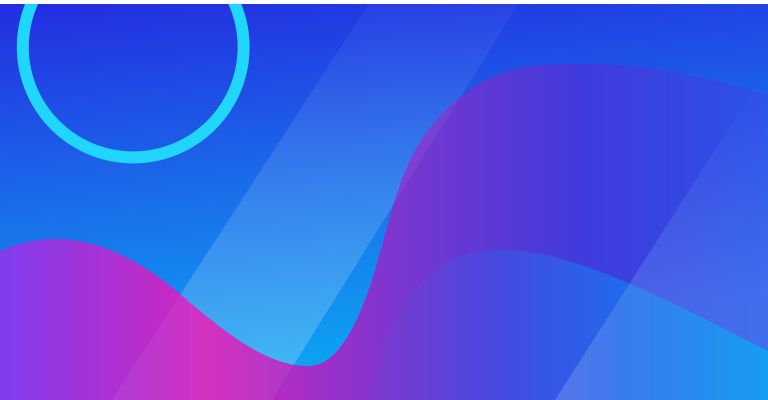
A WebGL 2 fragment shader for this background:

```glsl
#version 300 es
precision highp float;
// Blue gradient backdrop with slanted light beams, a cyan ring and two
// layered waves. Wave tops are cubic Hermite arcs; every shape is a signed
// distance (positive inside) turned into smooth coverage.

uniform vec2 u_resolution;
out vec4 outColor;

// Antialiased coverage of a signed field
float cover(float d) {
  return clamp(0.5 + d / max(length(vec2(dFdx(d), dFdy(d))), 1e-5), 0.0, 1.0);
}

// Linear 0..1 ramp between two positions
float ramp(float a, float b, float x) {
  return clamp((x - a) / (b - a), 0.0, 1.0);
}

// Cubic arc between two knots, each given as (x, height, slope)
float arc(float x, vec3 a, vec3 b) {
  float w = b.x - a.x;
  float t = ramp(a.x, b.x, x);
  float s = 1.0 - t;
  return a.y * s * s * (1.0 + 2.0 * t) + b.y * t * t * (3.0 - 2.0 * t)
       + w * t * s * (a.z * s - b.z * t);
}

// Tall wave: small hill, valley, steep climb, broad crest
float tallWave(float x) {
  vec3 hill = vec3(0.1375, 0.4025, 0.0);
  vec3 descent = vec3(0.45, 0.265, -0.85);
  vec3 valley = vec3(0.77, 0.085, 0.0);
  vec3 climb = vec3(0.96, 0.405, 3.9);
  vec3 shoulder = vec3(1.065, 0.6675, 1.32);
  vec3 crest = vec3(1.4875, 0.84, 0.0);
  if (x < hill.x) return arc(x, vec3(0.0, 0.3725, 0.44), hill);
  if (x < descent.x) return arc(x, hill, descent);
  if (x < valley.x) return arc(x, descent, valley);
  if (x < climb.x) return arc(x, valley, climb);
  if (x < shoulder.x) return arc(x, climb, shoulder);
  if (x < crest.x) return arc(x, shoulder, crest);
  return arc(x, crest, vec3(1.92, 0.7625, -0.29));
}

// Low wave: rises from the bottom edge and sinks to the right
float lowWave(float x) {
  vec3 rise = vec3(0.9875, 0.2, 1.75);
  vec3 crest = vec3(1.255, 0.375, 0.0);
  vec3 fall = vec3(1.57, 0.2925, -0.42);
  if (x < rise.x) return arc(x, vec3(0.925, 0.0, 5.0), rise);
  if (x < crest.x) return arc(x, rise, crest);
  if (x < fall.x) return arc(x, crest, fall);
  return arc(x, fall, vec3(1.92, 0.1225, -0.5));
}

vec3 skyColor(vec2 p) {
  float t = 0.9 * (1.0 - p.y) + 0.09 * p.x;
  vec3 c = mix(vec3(0.14, 0.17, 0.88), vec3(0.10, 0.44, 0.92), ramp(0.0, 0.5, t));
  return mix(c, vec3(0.05, 0.63, 0.95), ramp(0.5, 0.88, t));
}

vec3 tallColor(float x) {
  vec3 c = mix(vec3(0.50, 0.24, 0.93), vec3(0.82, 0.15, 0.74), ramp(0.0, 0.52, x));
  c = mix(c, vec3(0.49, 0.21, 0.81), ramp(0.52, 0.98, x));
  c = mix(c, vec3(0.25, 0.23, 0.86), ramp(0.98, 1.45, x));
  return mix(c, vec3(0.17, 0.32, 0.91), ramp(1.45, 1.92, x));
}

vec3 lowColor(float x) {
  vec3 c = mix(vec3(0.50, 0.22, 0.81), vec3(0.27, 0.29, 0.88), ramp(0.93, 1.25, x));
  c = mix(c, vec3(0.13, 0.41, 0.92), ramp(1.25, 1.55, x));
  return mix(c, vec3(0.08, 0.62, 0.95), ramp(1.55, 1.92, x));
}

void main() {
  // Height spans 0..1, width spans 0..1.92
  vec2 p = gl_FragCoord.xy / u_resolution * vec2(1.92, 1.0);

  // Shape coverage
  float tall = cover(tallWave(p.x) - p.y);
  float low = cover(lowWave(p.x) - p.y);
  float ring = cover(0.015 - abs(length(p - vec2(0.333, 0.8825)) - 0.276));
  float beam = cover(p.x - 0.28 - 0.648 * p.y) * cover(0.68 + 0.622 * p.y - p.x);
  float rightBeam = cover(p.x - 1.3875 - 0.64 * p.y);

  // Backdrop, beam and ring
  vec3 color = skyColor(p);
  color = mix(color, vec3(1.0), beam * (0.03 + 0.2 * (1.0 - p.y)));
  color = mix(color, vec3(0.13, 0.84, 0.99), ring);

  // Tall wave, faintly lit by both beams
  vec3 tallLit = mix(tallColor(p.x), vec3(1.0), 0.05 * beam);
  float glow = 0.26 * ramp(0.78, 0.25, p.y);
  tallLit = mix(tallLit, vec3(0.5, 0.75, 1.0), rightBeam * glow);
  color = mix(color, tallLit, tall);

  // Low wave, its beam fading toward the right
  vec3 lowLit = mix(lowColor(p.x), vec3(1.0), 0.17 * rightBeam * ramp(1.92, 1.4, p.x));
  color = mix(color, lowLit, low);

  // White strip along the top
  color = mix(color, vec3(1.0), cover(p.y - 0.99));
  outColor = vec4(color, 1.0);
}
```
